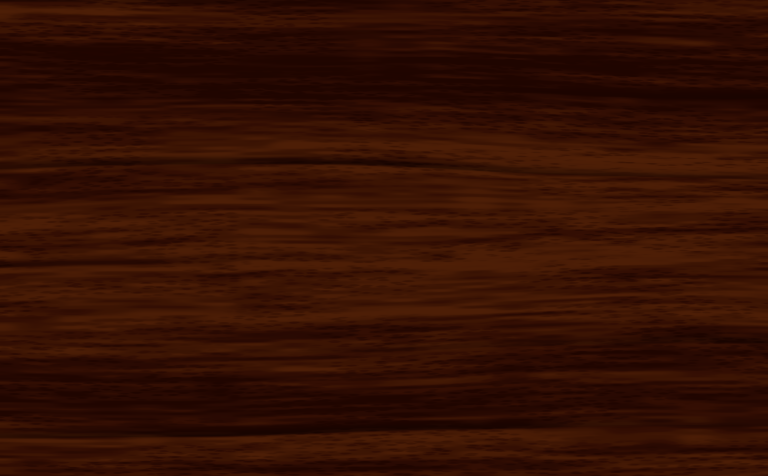
This texture is drawn by a WebGL 1 fragment shader. Its source:

```glsl
precision highp float;
// Dark polished wood with horizontal grain. Layered sines bend the grain,
// stretched noise makes bands and fibres, cellular noise scatters short pores,
// and a few soft-topped dark veins run across the board.

uniform vec2 u_resolution;

const vec3 VEIN_BROWN = vec3(0.122, 0.018, 0.0);
const vec3 DARK_BROWN = vec3(0.16, 0.037, 0.007);
const vec3 RED_BROWN = vec3(0.20, 0.054, 0.01);
const vec3 MID_BROWN = vec3(0.235, 0.08, 0.013);
const vec3 LIGHT_BROWN = vec3(0.305, 0.12, 0.024);

float hash(vec2 cell) {
  vec2 q = fract(cell * vec2(0.1031, 0.1137));
  q += dot(q, q.yx + 33.33);
  return fract((q.x + q.y) * q.x * 7.31);
}

// Smooth noise centred on zero, from -0.5 to 0.5.
float smoothNoise(vec2 p) {
  vec2 cell = floor(p);
  vec2 f = fract(p);
  f = f * f * (3.0 - 2.0 * f);
  float low = mix(hash(cell), hash(cell + vec2(1.0, 0.0)), f.x);
  float high = mix(hash(cell + vec2(0.0, 1.0)), hash(cell + 1.0), f.x);
  return mix(low, high, f.y) - 0.5;
}

// Distance to the nearest scattered point.
float cellular(vec2 p) {
  vec2 home = floor(p);
  float nearest = 2.0;
  for (int j = -1; j <= 1; j++) {
    for (int i = -1; i <= 1; i++) {
      vec2 cell = home + vec2(float(i), float(j));
      vec2 point = cell + vec2(hash(cell + 17.0), hash(cell + 71.0));
      nearest = min(nearest, distance(p, point));
    }
  }
  return nearest;
}

// Height shift that makes the grain wander slowly.
float grainBend(vec2 p) {
  return 0.010 * sin(1.9 * p.x + 5.0 * p.y + 0.4)
       + 0.004 * sin(4.3 * p.x - 9.0 * p.y + 1.7)
       + 0.001 * sin(11.0 * p.x + 23.0 * p.y)
       + 0.018 * smoothNoise(p * vec2(1.3, 4.0) + 40.0);
}

// Bands down to thin streaks, each octave finer than the last.
float grainBands(vec2 g) {
  float sum = 0.0;
  float weight = 0.30;
  vec2 scale = vec2(0.4, 8.0);
  for (int i = 0; i < 5; i++) {
    sum += weight * smoothNoise(g * scale + 13.7 * float(i + 1));
    scale *= vec2(1.6, 2.0);
    weight *= 0.94;
  }
  return sum;
}

// Dark lines with a crisp lower edge and a shadow fading upward.
float veins(vec2 g) {
  float dark = 0.0;
  for (int i = 0; i < 6; i++) {
    float id = float(i);
    float height = (id + 0.55) / 5.6 + 0.010 * sin(1.4 * g.x + 2.6 * id);
    float d = g.y - height;
    float reach = d > 0.0 ? 0.017 : 0.004;
    float strength = 0.5 + 0.4 * sin(1.3 * g.x + 4.1 * id + 1.0);
    dark = max(dark, strength * exp(-d * d / (reach * reach)));
  }
  return dark;
}

// Palette lookup, with stops at the middle of each colour's share.
vec3 woodColour(float tone) {
  vec3 c = mix(VEIN_BROWN, DARK_BROWN, smoothstep(0.02, 0.22, tone));
  c = mix(c, RED_BROWN, smoothstep(0.22, 0.47, tone));
  c = mix(c, MID_BROWN, smoothstep(0.47, 0.72, tone));
  return mix(c, LIGHT_BROWN, smoothstep(0.72, 1.0, tone));
}

void main() {
  vec2 p = gl_FragCoord.xy / u_resolution.y;
  vec2 grain = vec2(p.x, p.y + grainBend(p));

  float fibres = smoothNoise(grain * vec2(13.0, 165.0) + 5.0);
  float pores = 1.0 - smoothstep(0.10, 0.45, cellular(grain * vec2(25.0, 140.0)));
  pores *= smoothstep(-0.3, 0.2, smoothNoise(grain * vec2(5.0, 30.0) + 90.0));
  float vein = veins(grain);

  // Deviation from the average shade, spread evenly over the palette.
  float shade = 6.2 * (grainBands(grain) + 0.28 * fibres) + 0.32;
  shade -= 0.85 * pores + 1.6 * vein;
  float tone = 1.0 / (1.0 + exp(-1.6 * shade));

  vec3 colour = woodColour(tone) * (1.0 - 0.35 * vein * vein);
  gl_FragColor = vec4(colour, 1.0);
}
```
